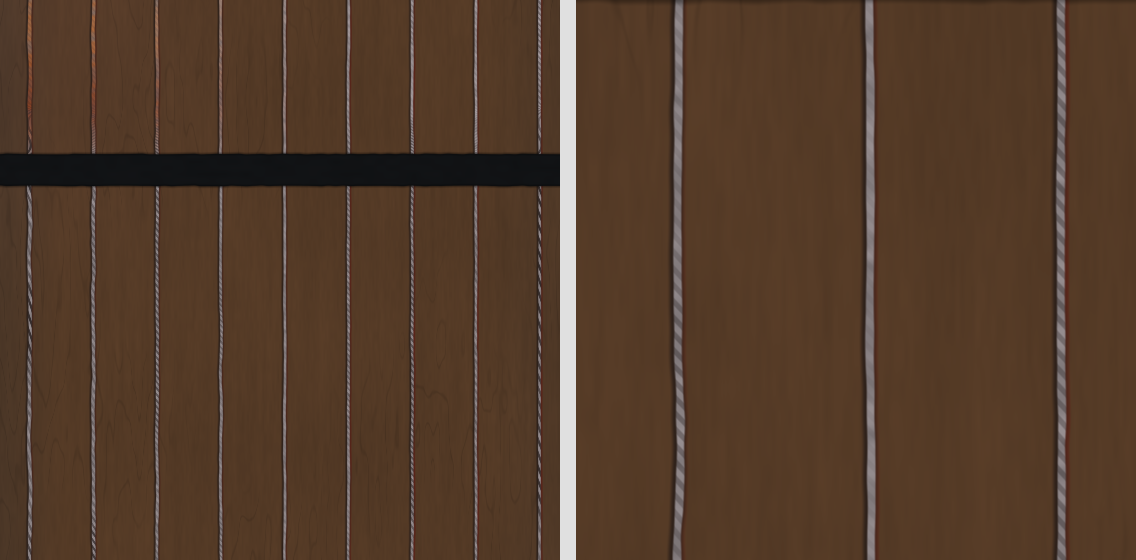
Left: the whole. Right: its middle third, enlarged.
Write a WebGL 1 fragment shader that draws this texture.

```glsl
precision highp float;
uniform vec2 u_resolution;

#define STRINGS 9.0
#define SPACING 0.1138
#define FIRST_X 0.0532
#define CORE_HALF 0.0024
#define WOBBLE 0.0032
#define BAND_Y 0.6965
#define BAND_HALF 0.0285
#define WOOD vec3(0.328, 0.226, 0.146)
#define BAND vec3(0.066, 0.072, 0.080)
#define THREAD vec3(0.57, 0.54, 0.55)
#define AMBER vec3(0.64, 0.36, 0.17)
#define RED vec3(0.38, 0.13, 0.09)

float hash(vec2 p) {
  p = fract(p * vec2(0.1031, 0.1137));
  p += dot(p, p.yx + 33.33);
  return fract((p.x + p.y) * p.x * 7.13 + p.y * 5.71);
}

float noise(vec2 p) {
  vec2 i = floor(p);
  vec2 f = fract(p);
  f = f * f * (3.0 - 2.0 * f);
  return mix(mix(hash(i), hash(i + vec2(1.0, 0.0)), f.x),
             mix(hash(i + vec2(0.0, 1.0)), hash(i + vec2(1.0, 1.0)), f.x), f.y);
}

float fbm(vec2 p) {
  float sum = 0.0;
  float amp = 0.5;
  for (int i = 0; i < 4; i++) {
    sum += amp * noise(p);
    p = p * 2.03 + 17.1;
    amp *= 0.5;
  }
  return sum;
}

// Brown board with soft blotches, vertical fibres and a few dark veins
vec3 wood(vec2 p) {
  float blotch = fbm(p * vec2(9.0, 5.0) + 3.0) - 0.47;
  float fibre = fbm(p * vec2(110.0, 6.0)) - 0.47;
  float pores = noise(p * vec2(330.0, 55.0)) - 0.5;
  float figure = fbm(p * vec2(13.0, 2.2) + 40.0) * 9.0;
  float vein = 1.0 - smoothstep(0.0, 0.09, abs(fract(figure) - 0.5));
  vein *= smoothstep(0.45, 0.75, noise(p * vec2(9.0, 4.0) + 71.0));
  vec3 col = WOOD * (1.0 + 0.10 * blotch + 0.10 * fibre + 0.045 * pores - 0.09 * vein);

  // Warmer, paler upper left; slight fall-off at the sides
  float corner = smoothstep(0.6, 0.0, p.x) * smoothstep(0.3, 1.0, p.y);
  col += corner * vec3(0.015, 0.010, 0.018);
  float side = smoothstep(0.12, 0.0, p.x) + 0.6 * smoothstep(0.85, 1.0, p.x);
  return mix(col, vec3(dot(col, vec3(0.33))), 0.16 * side) * (1.0 - 0.06 * side);
}

// Twisted thread: dark rim, red flank, pale core broken by slanted dashes
vec3 addStrings(vec3 col, vec2 p, float aa) {
  float id = clamp(floor((p.x - FIRST_X) / SPACING + 0.5), 0.0, STRINGS - 1.0);
  float along = id / (STRINGS - 1.0);
  float outer = abs(along - 0.5) * 2.0;
  float sway = noise(vec2(id * 7.3 + 2.0, p.y * 15.0)) - 0.5;
  sway += 0.4 * (noise(vec2(id * 5.1 + 90.0, p.y * 55.0)) - 0.5);
  float x = p.x - FIRST_X - id * SPACING - WOBBLE * sway * mix(1.0, 0.25, along);

  float leftmost = smoothstep(0.4, 0.0, along);
  float width = CORE_HALF * (1.0 + 0.35 * leftmost);
  width *= 0.85 + 0.3 * noise(vec2(id * 3.7, p.y * 60.0));
  float upper = smoothstep(BAND_Y, BAND_Y + 0.12, p.y);

  float rim = 1.0 - smoothstep(width, width + 0.0028 + aa, abs(x + 0.0007));
  col = mix(col, vec3(0.13, 0.095, 0.085), 0.75 * rim);

  float flank = 1.0 - smoothstep(0.0009, 0.0022 + aa, abs(x - width - 0.0006));
  float redness = mix(0.35, 0.8, smoothstep(0.4, 0.7, along));
  redness *= 0.45 + 0.55 * noise(vec2(id * 9.0, p.y * 22.0));
  col = mix(col, RED, flank * redness);

  // Dashes are bold on the outer strings, fine in the middle
  float pitch = mix(105.0, 42.0, outer * outer);
  pitch = mix(pitch, 100.0, upper);
  float drift = 1.2 * noise(vec2(id * 11.0 + 5.0, p.y * 8.0));
  float turn = p.y * pitch + x * 110.0 + drift + id * 0.37;
  float dash = smoothstep(0.25, 0.85, 0.5 + 0.5 * cos(6.2832 * turn));
  float wear = smoothstep(0.2, 0.75, noise(vec2(id * 13.0 + 8.0, p.y * 7.0)));
  dash *= mix(0.18, 0.85, outer) * mix(0.35, 1.0, wear) * mix(1.0, 0.45, upper);

  float amber = upper * smoothstep(0.65, 0.0, along);
  float fleck = noise(vec2(id * 4.0 + 30.0, p.y * 130.0));
  vec3 core = mix(THREAD, AMBER, amber * mix(0.35, 1.0, fleck));
  core = mix(core, RED, 0.55 * amber * smoothstep(0.95, 0.8, p.y));
  core = mix(core, vec3(0.16, 0.13, 0.13), dash);
  core *= 0.88 + 0.2 * fleck + 0.12 * upper * along;
  float body = 1.0 - smoothstep(width - 0.0005 - 0.5 * aa, width + 0.0005 + 0.5 * aa, abs(x));
  return mix(col, core, 0.95 * body);
}

// Dark strap across the strings, with a slightly frayed edge
vec3 addBand(vec3 col, vec2 p, float aa) {
  float fray = 0.0016 * (noise(vec2(p.x * 75.0, step(BAND_Y, p.y) * 9.0)) - 0.5);
  float d = abs(p.y - BAND_Y) - BAND_HALF - fray;
  col *= 1.0 - 0.35 * smoothstep(0.005, 0.0, d);
  vec3 cloth = BAND * (0.94 + 0.12 * noise(p * vec2(50.0, 90.0)));
  cloth *= 1.0 - 0.3 * smoothstep(-0.005, 0.0, d);
  return mix(cloth, col, smoothstep(-0.7 * aa, 0.7 * aa, d));
}

void main() {
  vec2 p = gl_FragCoord.xy / u_resolution;
  float aa = 1.0 / min(u_resolution.x, u_resolution.y);
  vec3 col = addStrings(wood(p), p, aa);
  gl_FragColor = vec4(addBand(col, p, aa), 1.0);
}
```
